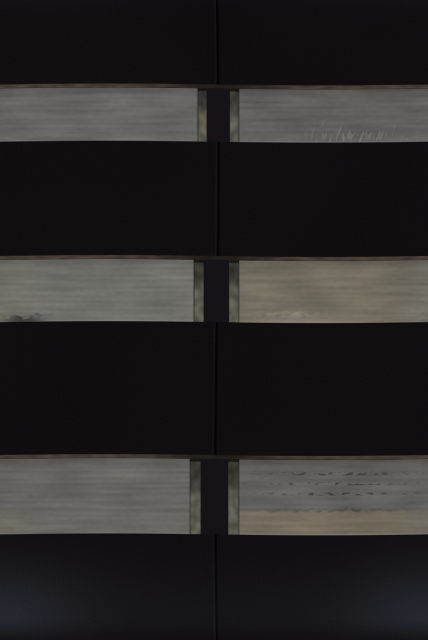
Give the GLSL for this pattern, as a Shadertoy shader.

```glsl
// Dark facade panels parted by three lit concrete bands, each split by a post with jambs.
// Band spacing and post size follow formulas of the row index; wear comes from
// gradient noise that wraps, so the tile repeats in both directions.

const float TAU = 6.2831853;
const int ROWS = 3;
const vec3 PANEL = vec3(0.062, 0.053, 0.059);
const vec3 POST = vec3(0.085, 0.071, 0.085);
const vec3 GREY = vec3(0.37, 0.365, 0.35);
const vec3 PALE = vec3(0.445, 0.445, 0.425);
const vec3 WARM = vec3(0.445, 0.42, 0.365);
const vec3 JAMB = vec3(0.33, 0.32, 0.285);
const vec3 LIP = vec3(0.27, 0.235, 0.205);
const vec3 HAZE = vec3(0.085, 0.10, 0.125);
const float LIP_HEIGHT = 0.006;
const float SEAM_WIDTH = 0.0028;
const float SAG = 0.0015;          // slight rise on the left, drop on the right
const float SOFTNESS = 0.0009;     // least edge blur, in canvas units

vec2 gradientAt(vec2 cell, vec2 period) {
    cell = mod(cell, period);
    float angle = TAU * fract(sin(dot(cell, vec2(127.1, 311.7))) * 4375.85);
    return vec2(cos(angle), sin(angle));
}

// Gradient noise, about -0.7 to 0.7, repeating after a whole period
float noise(vec2 p, vec2 period) {
    vec2 i = floor(p), f = fract(p);
    vec2 u = f * f * f * (f * (f * 6.0 - 15.0) + 10.0);
    vec2 e = vec2(1.0, 0.0);
    float a = dot(gradientAt(i, period), f);
    float b = dot(gradientAt(i + e.xy, period), f - e.xy);
    float c = dot(gradientAt(i + e.yx, period), f - e.yx);
    float d = dot(gradientAt(i + e.xx, period), f - e.xx);
    return mix(mix(a, b, u.x), mix(c, d, u.x), u.y);
}

float tiledNoise(vec2 uv, vec2 cells) { return noise(uv * cells, cells); }

float wrapDelta(float a, float b) { return fract(a - b + 0.5) - 0.5; }

float bump(float x, float center, float width) {
    float d = wrapDelta(x, center) / width;
    return exp(-d * d);
}

float inside(float x, float lo, float hi, float blur) {
    return smoothstep(-blur, blur, x - lo) * smoothstep(-blur, blur, hi - x);
}

// Dark cladding with a joint and a cold haze in the lower corners
vec3 panelColor(vec2 uv, float blur) {
    vec3 col = PANEL * (1.0 + 0.16 * tiledNoise(uv, vec2(171.0, 256.0))
                            + 0.12 * tiledNoise(uv, vec2(3.0, 5.0)));
    float d = uv.x - 0.507 + 0.004 * sin(TAU * uv.y);
    col += 0.022 * inside(d, -2.6 * SEAM_WIDTH, -SEAM_WIDTH, blur);
    col *= 1.0 - 0.7 * inside(d, -SEAM_WIDTH, SEAM_WIDTH, blur);
    float rise = wrapDelta(uv.y, 0.035);
    float fade = rise / (rise > 0.0 ? 0.085 : 0.03);
    float corner = pow(0.5 + 0.5 * cos(TAU * uv.x), 3.0);
    return col + HAZE * exp(-fade * fade) * (0.3 + 0.7 * corner);
}

// Streaked concrete; v runs from 0 at the sill to 1 at the lip
vec3 concreteColor(vec2 uv, float v, int row) {
    float side = clamp(0.5 - 0.9 * sin(TAU * uv.x), 0.0, 1.0);   // 0 left, 1 right
    float blotch = tiledNoise(uv, vec2(9.0, 24.0));
    float fleck = tiledNoise(uv, vec2(64.0, 180.0));
    float ragged = v + 0.05 * tiledNoise(uv, vec2(40.0, 30.0));
    vec3 col = mix(GREY, PALE, row == 1 ? 0.85 : 0.4 - 0.3 * side);

    if (row == 0) {          // warm lower strip, tide line and dotted rows
        col = mix(col, WARM, side * smoothstep(0.35, 0.29, ragged));
        float dots = inside(fract(v * 7.5 + 0.4), 0.36, 0.64, 0.1) * inside(v, 0.48, 0.88, 0.02);
        float tide = bump(ragged, 0.33, 0.025);
        float spots = smoothstep(0.0, 0.3, fleck) * dots + 0.6 * tide * smoothstep(-0.3, 0.3, fleck);
        col *= 1.0 - 0.35 * spots * bump(uv.x, 0.79, 0.17);
    } else if (row == 1) {   // mould at the left, pale scuff at the right
        col = mix(col, WARM, 0.85 * side);
        float mould = smoothstep(0.13, 0.05, ragged + 0.08 * fleck) * bump(uv.x, 0.055, 0.045);
        float scuff = smoothstep(0.22, 0.08, ragged + 0.2 * fleck) * bump(uv.x, 0.68, 0.09);
        col = col * (1.0 - 0.45 * mould) + 0.07 * scuff;
    } else {                 // slanted scratches
        float scratch = noise(vec2(uv.x * 128.0 - v * 5.0, v * 4.0), vec2(128.0, 64.0));
        col += 0.08 * smoothstep(0.2, 0.4, scratch) * bump(uv.x, 0.82, 0.1) * smoothstep(0.5, 0.15, v);
    }
    float streaks = 0.10 * tiledNoise(uv, vec2(4.0, 170.0)) + 0.09 * tiledNoise(uv, vec2(11.0, 90.0));
    col *= 1.0 + streaks + 0.10 * blotch + 0.04 * fleck;
    return col * mix(1.0, 0.86, smoothstep(0.8, 1.0, v)) + 0.04 * smoothstep(0.04, 0.0, v);
}

void mainImage(out vec4 fragColor, in vec2 fragCoord) {
    vec2 uv = fragCoord / iResolution.xy;
    vec2 blur = max(vec2(SOFTNESS), 0.8 / iResolution.xy);
    float y = uv.y - SAG * sin(TAU * uv.x);
    vec3 col = panelColor(uv, blur.x);

    for (int row = 0; row < ROWS; row++) {
        // Bands grow thinner and closer towards the top
        float r = float(row);
        float sill = 0.165 + r * (0.3566 - 0.0249 * r);
        float height = 0.118 - r * (0.0241 - 0.0034 * r);
        float top = sill + height;
        float v = (y - sill) / height;
        float d = abs(uv.x - 0.501 - 0.0045 * r);
        float postHalf = 0.0322 - 0.0025 * r;
        float jambEnd = postHalf + 0.0245 - 0.002 * r;

        vec3 band = concreteColor(uv, v, row);
        vec3 jamb = JAMB * (1.0 + 0.35 * tiledNoise(uv, vec2(60.0, 70.0)));
        jamb *= mix(1.08, 0.68, smoothstep(0.45, 0.75, v));
        band = mix(band, jamb, smoothstep(blur.x, -blur.x, d - jambEnd));
        band *= 1.0 - 0.3 * inside(d, jambEnd - 0.002, jambEnd + 0.002, blur.x);
        band *= 1.0 - 0.6 * smoothstep(top - 0.006, top - 0.003, y) * step(d, jambEnd);
        band = mix(band, POST, smoothstep(blur.x, -blur.x, d - postHalf));
        col = mix(col, band, inside(y, sill, top, blur.y));

        // Rusty lip above the opening, shaded near the post
        vec3 lip = LIP * mix(0.5, 1.0, smoothstep(0.0, 0.22, d));
        lip *= 1.0 + 0.3 * tiledNoise(uv, vec2(30.0, 200.0));
        col = mix(col, lip, inside(y, top, top + LIP_HEIGHT, blur.y));
    }
    fragColor = vec4(col, 1.0);
}
```
